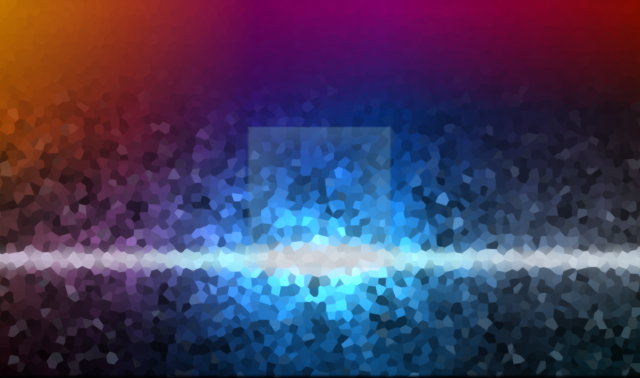
Reproduce this background procedurally as a WebGL 2 fragment shader.

```glsl
#version 300 es
precision highp float;
// A bright horizon under a rainbow haze, seen through irregular glass facets.
// A gradient mesh and soft glows give the light; a blended Voronoi mosaic
// samples it once per facet and varies the brightness from facet to facet.

#define CELLS 45.0          // facets per canvas height
#define EDGE_SHARPNESS 17.0 // crispness of facet borders
#define FACET_SNAP 0.72     // 0 = smooth light, 1 = flat facets
#define CONTRAST 0.78       // brightness spread between facets
#define PATCHES 0.60        // brightness spread between groups of facets
#define SPARKLE 0.22        // strength of rare bright facets
#define HORIZON 0.314       // height of the light band
#define BAND_WIDTH 0.025    // half thickness of the light band
#define CENTER_X 0.505      // middle of the glow

uniform vec2 u_resolution;
out vec4 fragColor;

vec3 hash3(vec2 p) {
    vec3 q = fract(vec3(p.xyx) * vec3(0.1031, 0.1030, 0.0973));
    q += dot(q, q.yxz + 33.33);
    return fract((q.xxy + q.yzz) * q.zyx);
}

float valueNoise(vec2 p) {
    vec2 i = floor(p), f = fract(p);
    f = f * f * (3.0 - 2.0 * f);
    float low = mix(hash3(i).x, hash3(i + vec2(1, 0)).x, f.x);
    float high = mix(hash3(i + vec2(0, 1)).x, hash3(i + vec2(1, 1)).x, f.x);
    return mix(low, high, f.y);
}

// Six evenly spaced colours across the width
vec3 ramp(vec3 stops[6], float x) {
    float t = clamp(x, 0.0, 0.9999) * 5.0;
    int i = int(t);
    return mix(stops[i], stops[i + 1], fract(t));
}

float gauss(vec2 d, vec2 radius) {
    d /= radius;
    return exp(-dot(d, d));
}

// Four horizontal ramps joined from the floor to the top
vec3 backdrop(vec2 uv) {
    vec3 ground = ramp(vec3[6](vec3(.06, .01, .03), vec3(.03, .02, .06), vec3(.02, .09, .19),
        vec3(.02, .11, .19), vec3(.03, .06, .09), vec3(.00, .09, .11)), uv.x);
    vec3 middle = ramp(vec3[6](vec3(.22, .12, .10), vec3(.22, .10, .22), vec3(.09, .16, .36),
        vec3(.02, .15, .34), vec3(.10, .13, .21), vec3(.11, .10, .13)), uv.x);
    vec3 upper = ramp(vec3[6](vec3(.58, .25, .02), vec3(.38, .09, .14), vec3(.14, .05, .34),
        vec3(.02, .12, .36), vec3(.09, .08, .20), vec3(.11, .06, .08)), uv.x);
    vec3 top = ramp(vec3[6](vec3(.73, .43, .00), vec3(.62, .20, .10), vec3(.44, .00, .33),
        vec3(.50, .00, .40), vec3(.50, .00, .20), vec3(.50, .04, .00)), uv.x);
    vec3 color = mix(ground, middle, smoothstep(0.0, 0.42, uv.y));
    color = mix(color, upper, smoothstep(0.42, 0.72, uv.y));
    return mix(color, top, clamp((uv.y - 0.70) / 0.28, 0.0, 1.0));
}

float bandMask(vec2 uv) {
    float dx = (uv.x - CENTER_X) / 0.10;
    float width = BAND_WIDTH + 0.030 * exp(-dx * dx);
    return exp(-pow(abs(uv.y - HORIZON) / width, 3.0));
}

// Backdrop, blue and cyan glows, and mist around the horizon
vec3 atmosphere(vec2 uv) {
    vec2 d = uv - vec2(CENTER_X, HORIZON);
    vec3 color = backdrop(uv);
    color += vec3(.04, .33, .55) * gauss(d, vec2(0.18, 0.28));
    color += vec3(.24, .32, .16) * gauss(d + vec2(-0.02, 0.02), vec2(0.11, 0.11));
    vec3 mist = mix(vec3(.30, .20, .34), vec3(.27, .31, .34), smoothstep(0.1, 0.7, uv.x));
    mist.r *= 1.0 - 0.75 * gauss(d, vec2(0.22, 1.0));
    return color + mist * exp(-abs(d.y) / 0.085) * smoothstep(-0.15, 0.2, uv.x);
}

// Light of one facet, with its own random brightness
vec3 facetLight(vec2 uv, vec2 id) {
    vec3 rnd = hash3(id + 71.0);
    float strength = mix(1.0, 0.04, smoothstep(0.38, 0.85, uv.y));
    float band = bandMask(uv);
    float patches = valueNoise(id * 0.38) - 0.5;
    float shade = CONTRAST * (rnd.x - 0.5) + PATCHES * patches;
    vec3 color = atmosphere(uv) * (1.0 + strength * shade);
    color += SPARKLE * strength * pow(rnd.y, 9.0) * vec3(.75, .88, .95);

    // Horizon band: pale at the ends, cyan beside a warm white core
    float side = abs(uv.x - CENTER_X);
    vec3 pale = mix(vec3(.75, .69, .78), vec3(.78, .83, .86), uv.x);
    vec3 light = mix(vec3(.68, .95, 1.0), pale, smoothstep(0.14, 0.33, side));
    light = mix(vec3(.86, .85, .86), light, smoothstep(0.07, 0.14, side));
    return mix(color, light * (0.96 + 0.08 * rnd.z), band * 0.97);
}

// Translucent square pane standing on the horizon
vec3 addPane(vec3 color, vec2 uv) {
    vec2 d = abs(uv - vec2(0.499, 0.478)) - vec2(0.111, 0.186);
    float inside = 1.0 - smoothstep(-0.003, 0.003, max(d.x, d.y));
    float rim = smoothstep(-0.09, 0.0, max(d.x, d.y));
    float opacity = inside * mix(0.10, 0.40, rim);
    return mix(color, vec3(.38, .55, .65), opacity * (1.0 - 0.8 * bandMask(uv)));
}

void main() {
    vec2 uv = gl_FragCoord.xy / u_resolution;
    vec2 aspect = vec2(u_resolution.x / u_resolution.y, 1.0);
    vec2 p = uv * aspect * CELLS;
    vec3 sum = vec3(0.0);
    float total = 0.0;
    for (int y = -1; y <= 1; y++)
    for (int x = -1; x <= 1; x++) {
        vec2 id = floor(p) + vec2(x, y);
        vec2 seed = id + 0.04 + 0.92 * hash3(id + 13.0).xy;
        float weight = exp(-EDGE_SHARPNESS * distance(p, seed));
        sum += weight * facetLight(mix(uv, seed / CELLS / aspect, FACET_SNAP), id);
        total += weight;
    }
    vec3 color = addPane(sum / total, uv);
    color *= smoothstep(-0.002, 0.012, uv.y);
    fragColor = vec4(clamp(color, 0.0, 1.0), 1.0);
}
```
